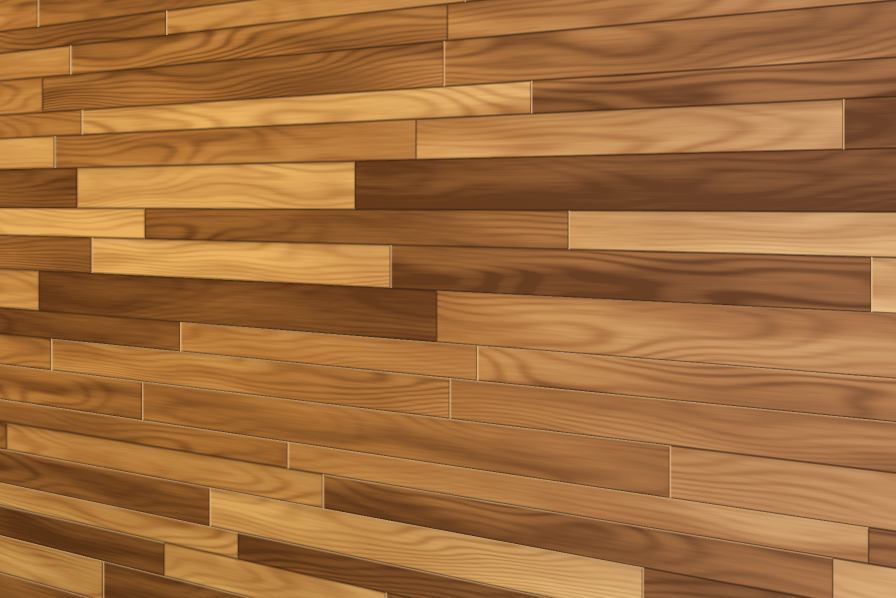
This texture is drawn by a WebGL 1 fragment shader. Its source:

```glsl
precision highp float;
// Wall of staggered walnut strips, seen at an angle so the rows fan out to the right.

uniform vec2 u_resolution;

const float HORIZON = 0.337;      // level row line, from the top
const float ROW_HEIGHT = 0.051;   // row height at the left edge
const float FAN = 0.67;           // growth of the rows toward the right
const float PLANK_LENGTH = 0.28;  // in canvas widths at the left edge
const float ROW_ASPECT = 0.034;   // row height in canvas widths
const float JOINT_JITTER = 0.4;
const float SEAM = 0.0016;        // half widths, in canvas heights
const float BRIGHT_EDGE = 0.0024;
const float FOCUS_BLUR = 0.0014;

const vec3 WARM_DARK = vec3(0.39, 0.22, 0.09);
const vec3 WARM_MID = vec3(0.70, 0.45, 0.20);
const vec3 WARM_LIGHT = vec3(0.91, 0.69, 0.37);
const vec3 PALE_DARK = vec3(0.42, 0.26, 0.16);
const vec3 PALE_MID = vec3(0.69, 0.47, 0.30);
const vec3 PALE_LIGHT = vec3(0.91, 0.74, 0.52);
const vec3 SEAM_COLOR = vec3(0.20, 0.11, 0.05);
const vec3 EDGE_COLOR = vec3(0.93, 0.77, 0.55);

float hash(vec2 p) {
  return fract(sin(dot(p, vec2(127.1, 311.7))) * 43758.55);
}

float noise(vec2 p) {
  vec2 i = floor(p), f = fract(p);
  f = f * f * (3.0 - 2.0 * f);
  return mix(mix(hash(i), hash(i + vec2(1.0, 0.0)), f.x),
             mix(hash(i + vec2(0.0, 1.0)), hash(i + 1.0), f.x), f.y);
}

// Upper boundary of a row; layered sines give uneven strip heights
float rowLine(float row) {
  return row + 0.2 + 0.2 * cos((row - 4.5) * 0.5) + 0.13 * cos(row * 2.0944);
}

float rowOffset(float row) {
  float bump = (row - 7.0) / 2.5;
  return 0.085 + 0.035 * cos(row * 2.1) + 0.18 * exp(-bump * bump);
}

// Left end of a plank within its row
float jointLine(float plank, float row) {
  return plank + JOINT_JITTER * (hash(vec2(plank + 3.0, row + 31.0)) - 0.5);
}

float stroke(float dist, float halfWidth, float blur) {
  return 1.0 - smoothstep(halfWidth - blur, halfWidth + blur, dist);
}

// Lightness change from growth rings, broad streaks and fibres
float woodGrain(vec2 p, float seed) {
  vec2 q = p + vec2(seed * 71.0, seed * 37.0);
  float center = 0.5 + 0.5 * sin(seed * 40.0) + 0.22 * sin(q.x * 0.55);
  float bend = p.y - center;
  float wave = 0.35 * sin(q.x * 0.9 + p.y * 2.0) + 0.15 * sin(q.x * 2.3 - p.y * 3.0);
  float field = 2.6 * bend * bend + 1.3 * bend + 0.28 * q.x + wave
              + 0.5 * noise(q * vec2(0.7, 3.0));
  float rings = 0.5 + 0.5 * sin(field * 11.0);
  float strength = mix(0.05, 0.2, fract(seed * 9.7)) * noise(q * vec2(0.4, 1.5) + 9.0);
  float streak = noise(vec2(q.x * 0.3, q.y * 2.2 + wave)) - 0.5;
  float fibre = noise(q * vec2(1.6, 21.0)) + 0.6 * noise(q * vec2(4.0, 43.0)) - 0.8;
  return 0.38 * streak - strength * 2.0 * (rings * rings - 0.35) + 0.09 * fibre;
}

vec3 woodColor(float tone, float warmth) {
  vec3 dark = mix(PALE_DARK, WARM_DARK, warmth);
  vec3 mid = mix(PALE_MID, WARM_MID, warmth);
  vec3 light = mix(PALE_LIGHT, WARM_LIGHT, warmth);
  return mix(mix(dark, mid, clamp(tone * 2.0, 0.0, 1.0)), light,
             clamp(tone * 2.0 - 1.0, 0.0, 1.0));
}

vec3 wall(vec2 uv) {
  // Flatten the perspective
  float down = 1.0 - uv.y;
  float nearness = 1.0 + FAN * uv.x;
  float rowSize = ROW_HEIGHT * nearness;
  float v = (down - HORIZON) / rowSize;
  float u = uv.x / nearness;

  // Find the row, then the plank in it
  float row = floor(v);
  if (v < rowLine(row)) row -= 1.0;
  else if (v >= rowLine(row + 1.0)) row += 1.0;
  float s = (u - rowOffset(row)) / PLANK_LENGTH;
  float plank = floor(s);
  if (s < jointLine(plank, row)) plank -= 1.0;
  else if (s >= jointLine(plank + 1.0, row)) plank += 1.0;
  float seed = hash(vec2(row + 17.0, plank + 5.0));

  // Wood: tones alternate along and across, with random variation
  float tone = 0.5 - 0.27 * cos(2.8 * row + 3.1416 * plank) + 0.36 * (seed - 0.5);
  tone += woodGrain(vec2(u / ROW_ASPECT, v - rowLine(row)), seed);
  vec3 color = woodColor(tone, 1.0 - smoothstep(0.2, 0.95, uv.x));
  color *= 1.0 - 0.16 * smoothstep(0.5, 1.1, down) * (1.0 - uv.x);

  // Distances to the plank edges, in canvas heights
  float top = (v - rowLine(row)) * rowSize;
  float bottom = (rowLine(row + 1.0) - v) * rowSize;
  float stretch = PLANK_LENGTH * nearness * nearness * u_resolution.x / u_resolution.y;
  float left = (s - jointLine(plank, row)) * stretch;
  float right = (jointLine(plank + 1.0, row) - s) * stretch;
  float blur = 0.7 / u_resolution.y + FOCUS_BLUR * (1.0 - uv.x);

  // Relief: soft shade, dark seams and sanded bright edges
  color *= 1.0 - 0.22 * fract(seed * 5.3) * exp(-top / 0.005);
  float seam = max(stroke(min(top, bottom), SEAM, blur), stroke(min(left, right), SEAM * 0.7, blur));
  color = mix(color, SEAM_COLOR, 0.6 * seam);
  float topLit = step(0.45, fract(seed * 13.0)) * smoothstep(0.38, 0.65, down);
  float endLit = step(0.4, fract(seed * 23.0));
  float lit = max(0.6 * topLit * stroke(top, BRIGHT_EDGE, blur),
                  0.8 * endLit * stroke(left, BRIGHT_EDGE, blur));
  return mix(color, EDGE_COLOR, lit);
}

void main() {
  vec3 sum = vec3(0.0);
  for (int i = 0; i < 4; i++) {
    vec2 shift = vec2(mod(float(i), 2.0), floor(float(i) / 2.0)) * 0.5 - 0.25;
    sum += wall((gl_FragCoord.xy + shift) / u_resolution);
  }
  gl_FragColor = vec4(sum / 4.0, 1.0);
}
```
